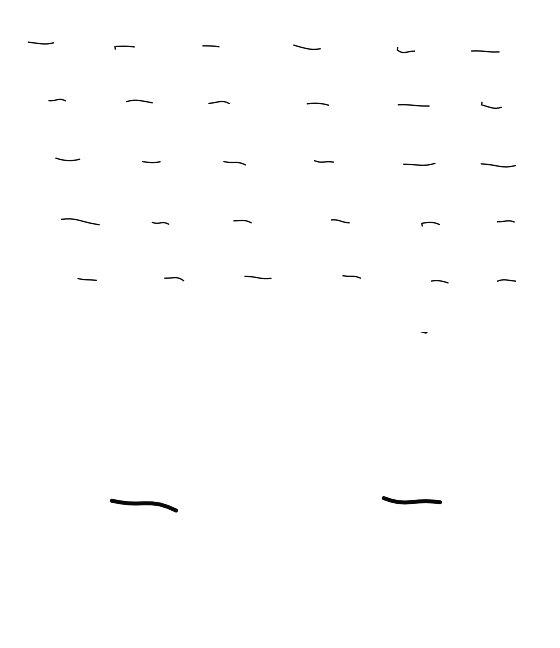
Top, the full canvas; bottom, a detail of the centre.
Reproduce this pattern procedurally as a Shadertoy shader.

```glsl
// Thirty short hand-drawn pen strokes on white, in a loose, leaning grid.
// Each stroke is a gently bent polyline whose length, tilt, bend and end hook
// come from a hash of its cell; lengths are in units of the canvas height.

const int COLUMNS = 6;
const int ROWS = 5;
const int SEGMENTS = 8;

const vec3 PAPER = vec3(1.0);
const vec3 INK = vec3(0.03);

const vec2 FIRST = vec2(0.116, 0.868);    // centre of the top left stroke
const vec2 STEP = vec2(0.2847, -0.188);   // spacing across and down
const float LEAN = 0.037;                 // rightward shift per row
const float LEAN_LOSS = 0.00015;          // lean lost toward the right
const float SWAY = 0.023;                 // uneven column spacing
const float FALL = 0.007;                 // droop per column, fading downward
const vec2 JITTER = vec2(0.012, 0.009);

const vec2 HALF_LENGTH = vec2(0.025, 0.060);
const vec2 TILT = vec2(-0.03, 0.17);
const float BEND = 0.006;
const float WAVE = 0.0025;
const float HOOK_CHANCE = 0.2;
const vec2 HOOK = vec2(0.001, 0.008);
const float HALF_WIDTH = 0.0021;
const float REACH = 0.09;                 // skip strokes farther than this

float hash(vec2 cell, float seed) {
    vec3 q = fract(vec3(cell, seed) * vec3(0.1031, 0.1137, 0.0973) + 0.37);
    q += dot(q, q.yzx + 33.33);
    return fract((q.x + q.y) * q.z);
}

float signedHash(vec2 cell, float seed) {
    return 2.0 * hash(cell, seed) - 1.0;
}

float segmentDistance(vec2 p, vec2 a, vec2 b) {
    vec2 pa = p - a, ba = b - a;
    return length(pa - ba * clamp(dot(pa, ba) / dot(ba, ba), 0.0, 1.0));
}

// Centre of the stroke in a given column (x) and row (y)
vec2 strokeCentre(vec2 cell) {
    vec2 centre = FIRST + cell * STEP;
    centre.x += cell.y * (LEAN - LEAN_LOSS * cell.x * cell.x * cell.x);
    centre.x += SWAY * cos(1.5708 * cell.x);
    centre.y -= FALL * cell.x * (1.0 - cell.y / float(ROWS - 1));
    return centre + JITTER * vec2(signedHash(cell, 1.0), signedHash(cell, 2.0));
}

// Point on a stroke for t from -1 to 1: tilt, one arc and a slight wave
vec2 strokePoint(float t, float halfLength, float tilt, float bend, float wave) {
    float x = t * halfLength;
    return vec2(x, bend * (0.5 - t * t) - tilt * x + wave * sin(3.1416 * t));
}

float strokeDistance(vec2 p, vec2 cell) {
    float size = hash(cell, 3.0);
    float halfLength = mix(HALF_LENGTH.x, HALF_LENGTH.y, size * size);
    float tilt = mix(TILT.x, TILT.y, hash(cell, 4.0));
    float bend = BEND * signedHash(cell, 5.0);
    float wave = WAVE * signedHash(cell, 6.0);

    vec2 start = strokePoint(-1.0, halfLength, tilt, bend, wave);
    vec2 previous = start;
    float d = REACH;
    for (int i = 1; i <= SEGMENTS; i++) {
        float t = 2.0 * float(i) / float(SEGMENTS) - 1.0;
        vec2 next = strokePoint(t, halfLength, tilt, bend, wave);
        d = min(d, segmentDistance(p, previous, next));
        previous = next;
    }

    // Some strokes begin with a small flick of the pen
    if (hash(cell, 7.0) < HOOK_CHANCE) {
        vec2 flick = vec2(HOOK.x, bend > 0.0 ? -HOOK.y : HOOK.y);
        d = min(d, segmentDistance(p, start, start + flick));
    }
    return d;
}

void mainImage(out vec4 fragColor, in vec2 fragCoord) {
    vec2 p = fragCoord / iResolution.y;
    float pixel = 1.0 / iResolution.y;

    float d = REACH;
    for (int row = 0; row < ROWS; row++) {
        for (int column = 0; column < COLUMNS; column++) {
            vec2 cell = vec2(column, row);
            vec2 local = p - strokeCentre(cell);
            if (dot(local, local) < REACH * REACH) {
                d = min(d, strokeDistance(local, cell));
            }
        }
    }

    float ink = 1.0 - smoothstep(-0.5 * pixel, 0.5 * pixel, d - HALF_WIDTH);
    fragColor = vec4(mix(PAPER, INK, ink), 1.0);
}
```
